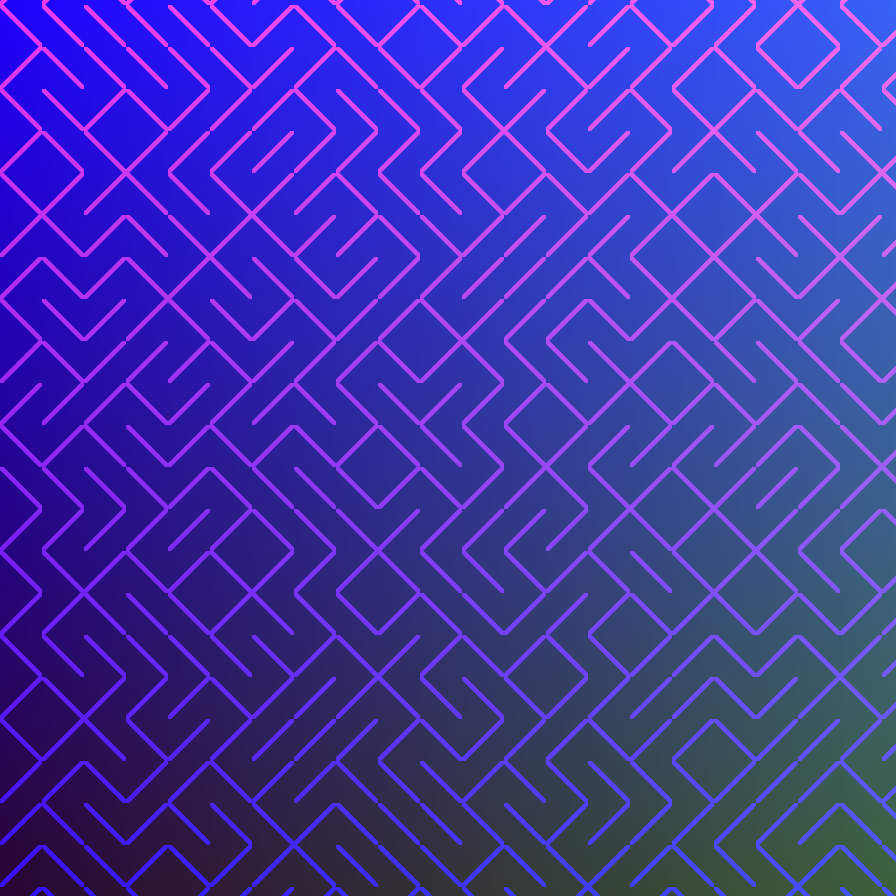
Reproduce this pattern procedurally as a WebGL 1 fragment shader.

```glsl
precision highp float;
uniform vec2 u_resolution;

#define CELLS 21.333
#define GRID_SHIFT vec2(0.0, 0.222)
#define STROKE_WIDTH 0.112
#define GROUND_BOTTOM_LEFT vec3(0.16, 0.02, 0.19)
#define GROUND_BOTTOM_RIGHT vec3(0.24, 0.38, 0.22)
#define GROUND_TOP_LEFT vec3(0.12, 0.00, 0.99)
#define GROUND_TOP_RIGHT vec3(0.22, 0.38, 0.97)
#define STROKE_BOTTOM_LEFT vec3(0.20, 0.06, 0.98)
#define STROKE_BOTTOM_RIGHT vec3(0.27, 0.33, 1.00)
#define STROKE_TOP_LEFT vec3(0.93, 0.22, 0.92)
#define STROKE_TOP_RIGHT vec3(1.00, 0.42, 0.92)

float hash(vec2 cell) {
  vec3 q = fract(cell.xyx * vec3(0.1031, 0.1030, 0.0973));
  q += dot(q, q.yzx + 33.33);
  return fract((q.x + q.y) * q.z);
}

// Blend of four corner colours
vec3 cornerGradient(vec3 bottomLeft, vec3 bottomRight, vec3 topLeft, vec3 topRight, vec2 uv) {
  return mix(mix(bottomLeft, bottomRight, uv.x), mix(topLeft, topRight, uv.x), uv.y);
}

// Distance to the one diagonal, rising or falling, of each grid cell
float diagonalDistance(vec2 p) {
  vec2 local = fract(p) - 0.5;
  if (hash(floor(p) + 17.0) < 0.5) local.x = -local.x;
  return abs(local.x - local.y) * 0.70711;
}

void main() {
  vec2 uv = gl_FragCoord.xy / u_resolution;
  float scale = min(u_resolution.x, u_resolution.y);
  vec2 grid = gl_FragCoord.xy / scale * CELLS - GRID_SHIFT;

  // Stroke coverage, softened over one pixel
  float pixel = CELLS / scale;
  float edge = diagonalDistance(grid) - 0.5 * STROKE_WIDTH;
  float stroke = 1.0 - smoothstep(-0.5 * pixel, 0.5 * pixel, edge);

  vec3 ground = cornerGradient(GROUND_BOTTOM_LEFT, GROUND_BOTTOM_RIGHT,
                               GROUND_TOP_LEFT, GROUND_TOP_RIGHT, uv);
  vec3 ink = cornerGradient(STROKE_BOTTOM_LEFT, STROKE_BOTTOM_RIGHT,
                            STROKE_TOP_LEFT, STROKE_TOP_RIGHT, uv);
  gl_FragColor = vec4(mix(ground, ink, stroke), 1.0);
}
```
